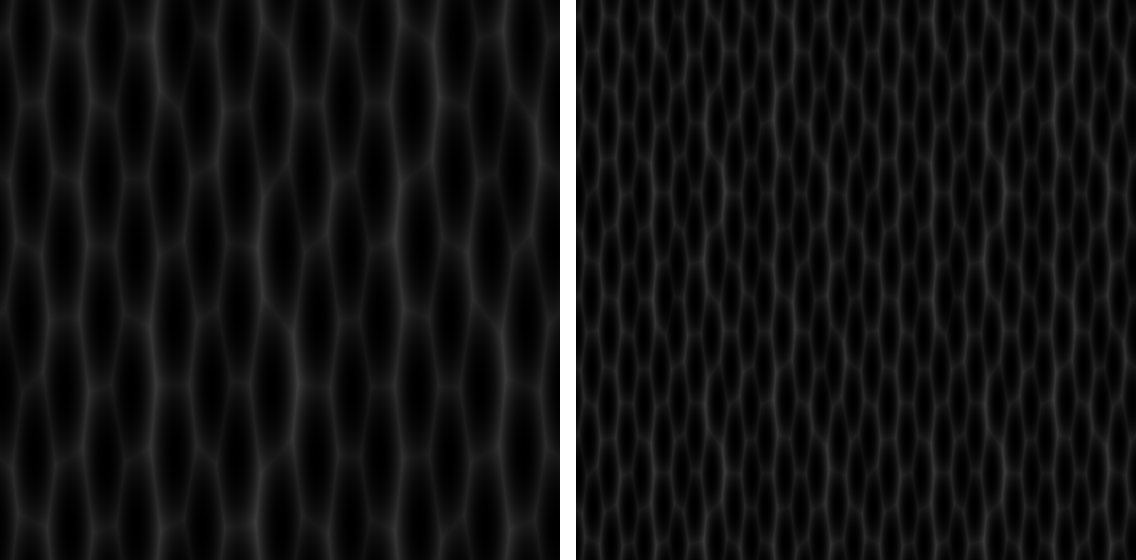
Left, the tile; right, the same tile 2 across and 2 down.
Write a Shadertoy shader that draws this pattern.

```glsl
const float CELLS   = 8.0;                // columns and rows per tile
const float STRETCH = 4.0;                // height to width ratio of a hollow
const vec2  JITTER  = vec2(0.11, 0.07);   // largest centre shift, in cells
const float SHIFT   = -0.045;             // sideways offset of all columns
const float FALLOFF = 2.4;                // steepness of the hollow walls
const vec3  RIDGE   = vec3(0.0925);       // colour at unit distance

// Arithmetic hash giving two values in -1..1
vec2 hash2(vec2 cell) {
    vec3 q = fract(vec3(cell.xyx + 3.7) * vec3(0.1031, 0.1030, 0.0973));
    q += dot(q, q.yzx + 33.33);
    return 2.0 * fract((q.xx + q.yz) * q.zy) - 1.0;
}

// Centre of a hollow; odd rows sit half a column aside
vec2 hollowCentre(vec2 cell) {
    vec2 wrapped = mod(cell + 0.5, CELLS) - 0.5;
    wrapped = floor(wrapped + 0.5);
    float stagger = 0.5 * mod(wrapped.y, 2.0);
    return cell + vec2(stagger + SHIFT, 0.5) + JITTER * hash2(wrapped);
}

// Stretched distance to the nearest centre
float hollowDistance(vec2 p) {
    vec2 home = floor(p);
    float nearest = 1e3;
    for (int y = -1; y <= 1; y++) {
        for (int x = -1; x <= 1; x++) {
            vec2 toCentre = hollowCentre(home + vec2(x, y)) - p;
            toCentre.x *= STRETCH;
            nearest = min(nearest, dot(toCentre, toCentre));
        }
    }
    return sqrt(nearest);
}

void mainImage(out vec4 fragColor, in vec2 fragCoord) {
    vec2 p = fract(fragCoord / iResolution.xy) * CELLS;
    float height = pow(hollowDistance(p), FALLOFF);
    fragColor = vec4(RIDGE * height, 1.0);
}
```
